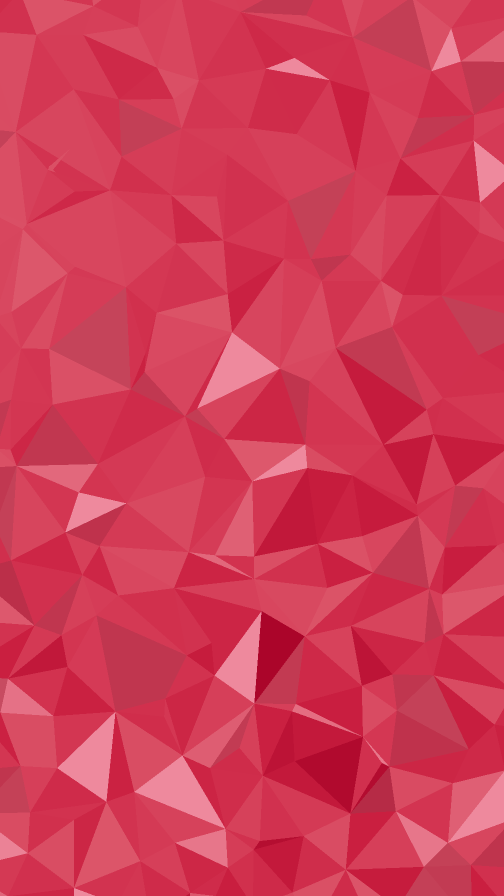
This background is drawn by a Shadertoy shader. Its source:

```glsl
const float COLUMNS = 10.5;
const int REACH = 3;
const int SIDE = 2 * REACH + 1;
const int SITES = SIDE * SIDE;

struct Corner {
    vec3 pos;   // offset from the sample, lifted onto a paraboloid
    vec2 cell;  // grid cell that owns the site
};

float hash(vec2 p) {
    return fract(sin(dot(p, vec2(127.1, 311.7))) * 43758.5453);
}

float cross2(vec2 a, vec2 b) {
    return a.x * b.y - a.y * b.x;
}

vec2 cellOffset(int i) {
    return vec2(i % SIDE - REACH, i / SIDE - REACH);
}

// Jittered site in xy; z is a penalty that hides some sites and varies sizes
vec3 makeSite(vec2 cell, vec2 offset, float rows) {
    vec2 jitter = vec2(hash(cell + 3.7), hash(cell + 41.3));
    float chance = hash(cell + 87.9);
    float penalty = mix(0.9, 2.1, smoothstep(0.1, 0.5, cell.y / rows));
    return vec3(offset + jitter, penalty * chance * chance * chance);
}

// Weighted Delaunay triangle around p: descend to the lower hull facet below it
void findTriangle(vec2 p, vec2 base, vec3 sites[SITES],
                  out Corner a, out Corner b, out Corner c) {
    a = Corner(vec3(-30.0, -20.0, 2000.0), vec2(0.0));
    b = Corner(vec3(30.0, -20.0, 2000.0), vec2(0.0));
    c = Corner(vec3(0.0, 35.0, 2000.0), vec2(0.0));
    for (int step = 0; step < 24; step++) {
        vec3 n = cross(b.pos - a.pos, c.pos - a.pos);
        n /= max(n.z, 1e-6);
        float lowest = -1e-3;
        int found = -1;
        vec3 d = vec3(0.0);
        for (int i = 0; i < SITES; i++) {
            vec2 q = sites[i].xy - p;
            vec3 lifted = vec3(q, dot(q, q) + sites[i].z);
            float height = dot(n, lifted - a.pos);
            if (height < lowest) {
                lowest = height;
                found = i;
                d = lifted;
            }
        }
        if (found < 0) break;

        // Swap one corner so that the triangle still holds the sample
        Corner next = Corner(d, base + cellOffset(found));
        float ka = cross2(a.pos.xy, d.xy);
        float kb = cross2(b.pos.xy, d.xy);
        float kc = cross2(c.pos.xy, d.xy);
        if (ka <= 0.0 && kb >= 0.0) c = next;
        else if (kb <= 0.0 && kc >= 0.0) a = next;
        else b = next;
    }
}

// Red ramp: -1 is deep crimson, 0 the base red, +1 pale pink
vec3 redRamp(float tone) {
    vec3 color = vec3(0.83, 0.215, 0.325);
    color = mix(color, vec3(0.79, 0.12, 0.25), clamp(-tone * 2.0, 0.0, 1.0));
    color = mix(color, vec3(0.67, 0.02, 0.165), clamp(-tone * 2.0 - 1.0, 0.0, 1.0));
    color = mix(color, vec3(0.86, 0.33, 0.41), clamp(tone * 2.0, 0.0, 1.0));
    return mix(color, vec3(0.94, 0.56, 0.64), clamp(tone * 2.0 - 1.0, 0.0, 1.0));
}

// Flat facet colour; contrast and depth grow toward the bottom
vec3 facetColor(vec2 id, vec2 center) {
    float low = 1.0 - smoothstep(0.1, 0.65, center.y);
    float spread = hash(id + 5.1) + hash(id + 19.6) - 1.0;
    float tone = spread * mix(0.62, 1.1, low) + mix(0.02, -0.16, low);
    tone += 0.12 * (1.0 - smoothstep(0.0, 0.35, center.x));
    float spark = step(1.0 - mix(0.008, 0.04, low), hash(id + 53.2));
    tone = mix(tone, 0.95, spark);
    vec3 color = redRamp(tone);
    float muted = step(0.87, hash(id + 71.8)) * (1.0 - spark);
    return mix(color, vec3(0.73, 0.23, 0.32), 0.7 * muted);
}

void mainImage(out vec4 fragColor, in vec2 fragCoord) {
    float scale = COLUMNS / iResolution.x;
    float rows = iResolution.y * scale;
    vec2 base = floor(fragCoord * scale);
    vec2 local = fragCoord * scale - base;

    vec3 sites[SITES];
    for (int i = 0; i < SITES; i++) {
        vec2 offset = cellOffset(i);
        sites[i] = makeSite(base + offset, offset, rows);
    }

    // Four samples per pixel soften the facet edges
    vec3 sum = vec3(0.0);
    for (int s = 0; s < 4; s++) {
        vec2 p = local + (vec2(s % 2, s / 2) - 0.5) * 0.5 * scale;
        Corner a, b, c;
        findTriangle(p, base, sites, a, b, c);
        vec2 center = base + p + (a.pos.xy + b.pos.xy + c.pos.xy) / 3.0;
        sum += facetColor(a.cell + b.cell + c.cell, center / vec2(COLUMNS, rows));
    }
    fragColor = vec4(sum / 4.0, 1.0);
}
```
